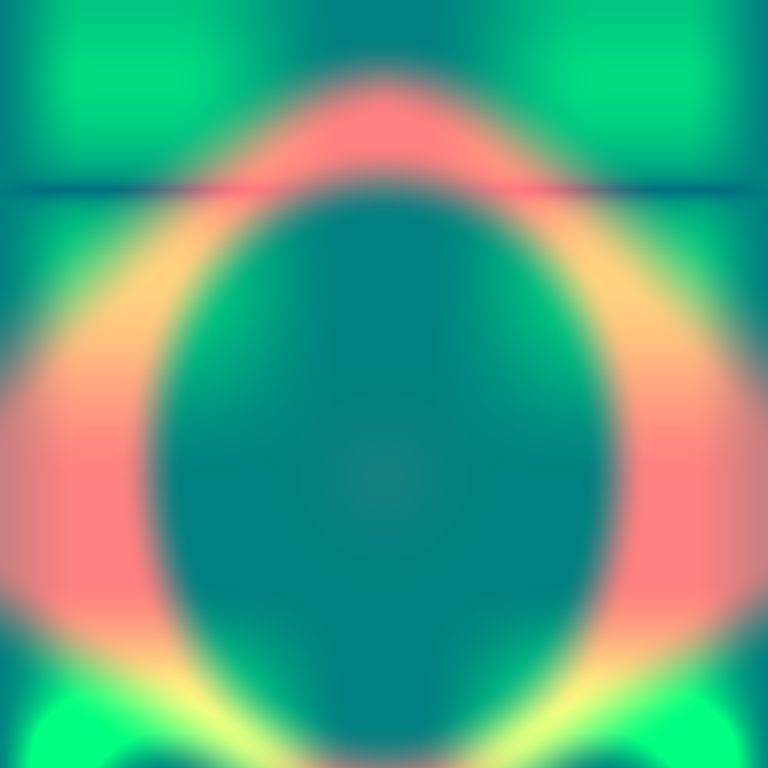
Reproduce this background procedurally as a WebGL 2 fragment shader.

```glsl
#version 300 es
precision highp float;
// Soft mirrored field: a coral egg-shaped ring over teal with green glows.
// Red holds the ring (an ellipse cut by outer curves); green holds
// a side profile times three vertical bands; blue stays constant.
uniform vec2 u_resolution;
out vec4 fragColor;

// Ring strength; d is the distance from the mirror axis, y runs downward.
float ringMask(float d, float y) {
    float halfHeight = y < 0.61 ? 0.385 : 0.40;
    float oval = length(vec2(d / 0.312, (y - 0.61) / halfHeight));
    float inner = smoothstep(0.84, 1.10, oval);

    // The shoulder widens and softens toward the sides.
    float shoulder = 0.10 + 3.5 * d * d / (1.0 + 2.6 * d);
    float softness = 0.05 + 0.12 * d;
    float upper = smoothstep(-softness, softness, y - shoulder);

    // Straight slanted cut below.
    float lower = smoothstep(-0.07, 0.07, 1.13 - 0.67 * d - y);
    float sideFade = 1.0 - 0.2 * smoothstep(0.40, 0.5, d);
    return inner * upper * lower * sideFade;
}

// Green strength above the neutral teal.
float greenGlow(float d, float y) {
    float profile = smoothstep(0.04, 0.28, d) * smoothstep(0.51, 0.39, d);

    // Upper and middle bands meet in a dark crease.
    float crease = y - 0.248;
    float top = 0.8 * (1.0 - exp(-abs(crease) / 0.06)) * mix(0.72, 1.0, smoothstep(0.0, 0.12, y));
    float middle = 0.7 * (1.0 - exp(-abs(crease) / 0.04)) * smoothstep(0.64, 0.34, y);
    float band = crease < 0.0 ? top : middle;

    // Bright lower band with a hollow at the bottom edge.
    float base = smoothstep(0.75, 1.0, y) * (1.45 + 1.5 * smoothstep(0.9, 1.0, y));
    float hollow = length(vec2((d - 0.285) / 0.17, (y - 1.03) / 0.11));
    band += base * smoothstep(0.15, 1.3, hollow);

    float shade = 0.12 * exp(-pow(crease / 0.012, 2.0)) * smoothstep(0.1, 0.25, d);
    return min(profile * band, 1.0) - shade * smoothstep(0.52, 0.44, d);
}

void main() {
    vec2 uv = gl_FragCoord.xy / u_resolution;
    float d = abs(uv.x - 0.5);
    float y = 1.0 - uv.y;

    // Faint warm spot inside the oval.
    float core = 0.07 * exp(-dot(vec2(d, y - 0.62), vec2(d, y - 0.62)) / 0.006);
    float red = ringMask(d, y) + core;
    float green = 0.5 + 0.5 * greenGlow(d, y);
    fragColor = vec4(clamp(vec3(red, green, 0.5), 0.0, 1.0), 1.0);
}
```
